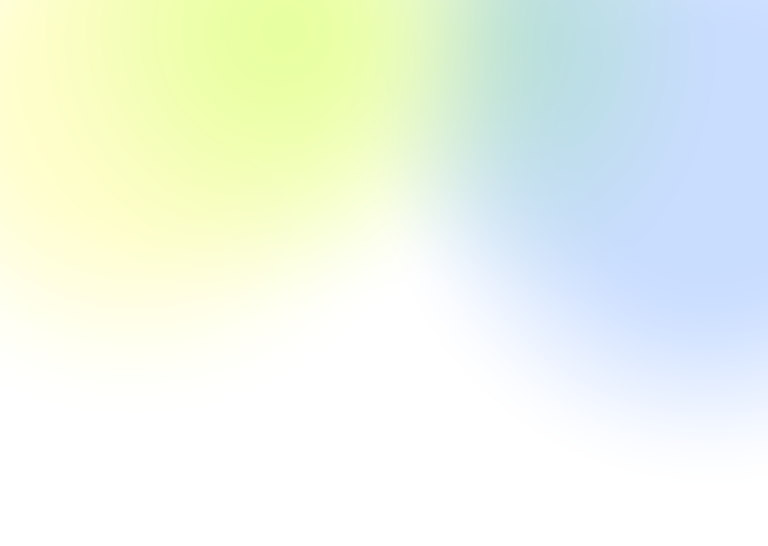
Reproduce this background procedurally as a WebGL 1 fragment shader.

```glsl
precision highp float;
// Soft pastel backdrop: yellow, blue, teal and lime glows along the top of a
// white page. Each glow is a radial falloff laid over the ones before it.
// Lengths are in canvas heights, with the origin at the lower left.

uniform vec2 u_resolution;

#define PAPER  vec3(1.0, 1.0, 1.0)
#define YELLOW vec3(1.0, 0.995, 0.8)
#define BLUE   vec3(0.79, 0.867, 1.0)
#define TEAL   vec3(0.725, 0.87, 0.88)
#define LIME   vec3(0.91, 1.0, 0.63)
#define YELLOW_CENTER vec2(0.245, 0.817)
#define BLUE_CENTER   vec2(1.3, 0.725)
#define TEAL_CENTER   vec2(0.975, 0.927)
#define LIME_CENTER   vec2(0.522, 0.945)
#define TEAL_SQUASH   vec2(1.0, 0.75)

// Opacity of a glow: solid up to the core radius, gone at the outer radius
float glow(vec2 offset, float core, float outer) {
    return 1.0 - smoothstep(core, outer, length(offset));
}

void main() {
    vec2 p = gl_FragCoord.xy / u_resolution.y;
    vec3 color = PAPER;

    // Broad washes
    color = mix(color, YELLOW, glow(p - YELLOW_CENTER, 0.165, 0.6));
    color = mix(color, BLUE, glow(p - BLUE_CENTER, 0.22, 0.635));

    // Smaller accents; the teal one is stretched downward
    color = mix(color, TEAL, glow((p - TEAL_CENTER) * TEAL_SQUASH, 0.0, 0.394));
    color = mix(color, LIME, glow(p - LIME_CENTER, 0.0, 0.55));

    gl_FragColor = vec4(color, 1.0);
}
```
